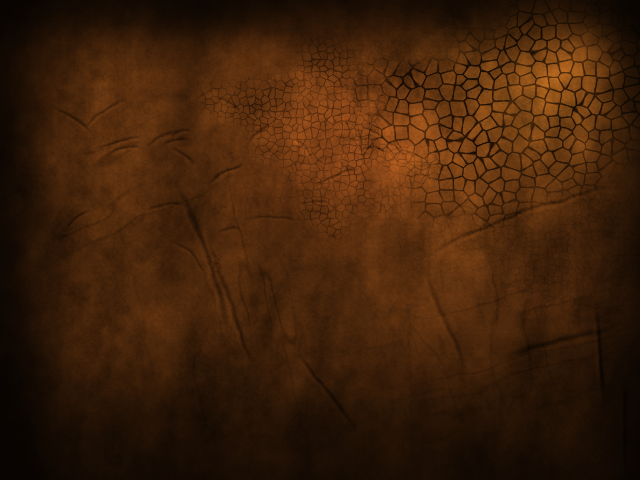
Give the GLSL for this texture, as a WebGL 1 fragment shader.

```glsl
precision highp float;
// Aged brown leather with a cracked upper right, soft wrinkles and dark edges.
uniform vec2 u_resolution;

float hash(vec2 p) {
  return fract(sin(dot(p, vec2(127.1, 311.7))) * 43758.5453);
}

vec2 hash2(vec2 p) {
  return vec2(hash(p), hash(p + 37.3));
}

float noise(vec2 p) {
  vec2 i = floor(p), f = fract(p);
  f = f * f * (3.0 - 2.0 * f);
  return mix(mix(hash(i), hash(i + vec2(1, 0)), f.x),
             mix(hash(i + vec2(0, 1)), hash(i + vec2(1, 1)), f.x), f.y);
}

float fbm(vec2 p) {
  float sum = 0.0, gain = 0.5;
  for (int i = 0; i < 5; i++) {
    sum += gain * noise(p);
    p = mat2(1.6, 1.2, -1.2, 1.6) * p + 7.1;
    gain *= 0.5;
  }
  return sum;
}

vec2 rotate(vec2 p, float a) {
  return mat2(cos(a), -sin(a), sin(a), cos(a)) * p;
}

// Soft elliptical spot
float glow(vec2 p, vec2 centre, vec2 radius) {
  vec2 d = (p - centre) / radius;
  return exp(-dot(d, d));
}

// x: gap to the cell border, y: random value of the cell
vec2 cells(vec2 p) {
  vec2 base = floor(p);
  float near = 9.0, next = 9.0, id = 0.0;
  for (int y = -1; y <= 1; y++) {
    for (int x = -1; x <= 1; x++) {
      vec2 cell = base + vec2(x, y);
      float d = length(cell + 0.1 + 0.8 * hash2(cell) - p);
      if (d < near) {
        next = near;
        near = d;
        id = hash(cell + 5.7);
      } else next = min(next, d);
    }
  }
  return vec2(next - near, id);
}

// Tapered fold from a to b: dark groove with a lit lower lip
float fold(vec2 p, vec2 a, vec2 b, float bend, float width) {
  vec2 ab = b - a;
  float len = length(ab);
  vec2 dir = ab / len;
  float t = dot(p - a, dir) / len;
  float taper = smoothstep(0.0, 0.3, t) * smoothstep(1.0, 0.7, t);
  float d = dot(p - a, vec2(-dir.y, dir.x)) - bend * 4.0 * t * (1.0 - t);
  float lip = d / width + 2.0;
  return taper * (exp(-d * d / (width * width)) - 0.35 * exp(-lip * lip));
}

// Thin broken wrinkles running along the given angle
float wrinkles(vec2 p, float angle, vec2 scale) {
  vec2 q = rotate(p, angle) * scale;
  float ridge = abs(noise(q) + 0.35 * noise(q * 2.3) - 0.66);
  return (1.0 - smoothstep(0.0, 0.09, ridge)) * smoothstep(0.35, 0.65, noise(q * 0.6 + 9.0));
}

void main() {
  vec2 p = gl_FragCoord.xy / u_resolution.y;
  float right = u_resolution.x / u_resolution.y;
  vec2 warp = vec2(fbm(p * 9.0), fbm(p * 9.0 + 31.0)) - 0.48;
  vec2 q = p + 0.035 * warp;

  // Broad light and shade
  float level = 0.27 + 0.05 * smoothstep(0.1, 0.7, p.y);
  level += 0.22 * glow(q, vec2(1.09, 0.81), vec2(0.26, 0.17));
  level += 0.17 * glow(q, vec2(0.75, 0.71), vec2(0.19, 0.17));
  level += 0.06 * glow(q, vec2(0.24, 0.74), vec2(0.16, 0.16));
  level += 0.05 * glow(q, vec2(0.95, 0.45), vec2(0.12, 0.10));
  level -= 0.08 * glow(q, vec2(1.20, 0.50), vec2(0.20, 0.09));
  level -= 0.07 * glow(q, vec2(1.18, 0.27), vec2(0.22, 0.10));
  level -= 0.08 * glow(q, vec2(0.38, 0.80), vec2(0.05, 0.13));
  level -= 0.07 * glow(q, vec2(0.57, 0.56), vec2(0.07, 0.08));
  level -= 0.07 * glow(q, vec2(0.39, 0.52), vec2(0.07, 0.13));
  level -= 0.08 * glow(q, vec2(0.48, 1.00), vec2(0.25, 0.11));

  // Mottled hide, streaks and grain
  float shade = 1.0 + 0.7 * (fbm(p * 6.0 + 3.0) - 0.48);
  shade += 0.55 * (fbm(rotate(q, -0.25) * vec2(22.0, 6.0)) - 0.48);
  shade += 0.35 * (fbm(p * 45.0) - 0.48) + 0.14 * (noise(p * 260.0) - 0.5);

  // Cracked plates: large at the upper right, fine around them
  float coarse = smoothstep(0.25, 0.7, glow(q, vec2(1.08, 0.78), vec2(0.30, 0.21)) + 0.8 * warp.x);
  float fine = smoothstep(0.3, 0.8, glow(q, vec2(0.77, 0.74), vec2(0.30, 0.20)) + 1.3 * warp.y);
  fine = max(fine, 0.45 * glow(q, vec2(1.15, 0.50), vec2(0.25, 0.14))) * (1.0 - coarse);
  vec2 plate = cells((p + 0.022 * warp) * vec2(36.0, 38.0));
  vec2 scale = cells((p + 0.018 * warp) * 66.0);
  float depth = 0.35 + 0.5 * noise(p * 13.0);
  shade += coarse * (0.16 * (plate.y - 0.4) - depth * (1.0 - smoothstep(0.02, 0.19, plate.x)));
  shade += fine * (0.1 * (scale.y - 0.4) - 0.6 * depth * (1.0 - smoothstep(0.02, 0.24, scale.x)));

  // Wrinkle fields: slanted left, steep centre, crossing lower right
  float leftSide = glow(p, vec2(0.22, 0.66), vec2(0.22, 0.22));
  float middle = glow(p, vec2(0.52, 0.38), vec2(0.24, 0.30));
  float lower = glow(p, vec2(1.05, 0.32), vec2(0.28, 0.22));
  shade -= 0.24 * leftSide * wrinkles(q, 0.45, vec2(8.0, 26.0));
  shade -= 0.22 * middle * wrinkles(q, -1.3, vec2(5.0, 30.0));
  shade -= 0.20 * lower * wrinkles(q, 0.22, vec2(5.0, 32.0));
  shade -= 0.16 * lower * wrinkles(q, -1.35, vec2(5.0, 28.0));

  // Scattered short folds on the left and centre
  for (int i = 0; i < 20; i++) {
    float k = float(i);
    vec2 a = vec2(0.09, 0.50) + vec2(0.68, 0.32) * hash2(vec2(k, 4.0));
    float angle = mix(-0.7, 0.8, hash(vec2(k, 8.0)));
    vec2 b = a + (0.05 + 0.07 * hash(vec2(k, 2.0))) * vec2(cos(angle), sin(angle));
    shade -= 0.3 * fold(q, a, b, 0.008, 0.0028);
  }

  // Long folds
  shade -= 0.35 * fold(q, vec2(0.86, 0.45), vec2(1.31, 0.61), 0.025, 0.004);
  shade -= 0.40 * fold(q, vec2(1.02, 0.25), vec2(1.31, 0.32), 0.01, 0.006);
  shade -= 0.50 * fold(p, vec2(1.243, 0.37), vec2(1.258, 0.16), 0.0, 0.004);
  shade -= 0.40 * fold(p, vec2(1.302, 0.22), vec2(1.302, 0.0), 0.0, 0.004);
  shade -= 0.40 * fold(q, vec2(0.36, 0.64), vec2(0.48, 0.28), 0.012, 0.005);
  shade -= 0.35 * fold(q, vec2(0.43, 0.52), vec2(0.54, 0.22), -0.01, 0.004);
  shade -= 0.35 * fold(q, vec2(0.61, 0.28), vec2(0.75, 0.08), 0.01, 0.004);
  shade -= 0.30 * fold(q, vec2(0.88, 0.44), vec2(0.97, 0.22), 0.01, 0.004);
  shade -= 0.40 * fold(q, vec2(0.42, 0.61), vec2(0.51, 0.66), 0.004, 0.003);

  // Dark, uneven borders
  vec2 e = p + 0.06 * warp;
  float edge = mix(0.2, 1.0, smoothstep(-0.02, 0.21, e.x));
  edge *= mix(0.3, 1.0, smoothstep(-0.03, 0.15, right - e.x));
  edge *= mix(0.25, 1.0, smoothstep(-0.02, 0.17, 1.0 - e.y));
  edge *= mix(0.3, 1.0, smoothstep(-0.04, 0.36, e.y));
  float tone = max(level * max(shade, 0.2) * edge, 0.035);

  vec3 tint = mix(vec3(1.0, 0.50, 0.13), vec3(1.0, 0.53, 0.17), smoothstep(0.1, 0.5, tone));
  tint.g += 0.04 * glow(p, vec2(1.12, 0.82), vec2(0.25, 0.2)) - 0.03 * glow(p, vec2(0.72, 0.70), vec2(0.2, 0.2));
  gl_FragColor = vec4(tone * tint, 1.0);
}
```
